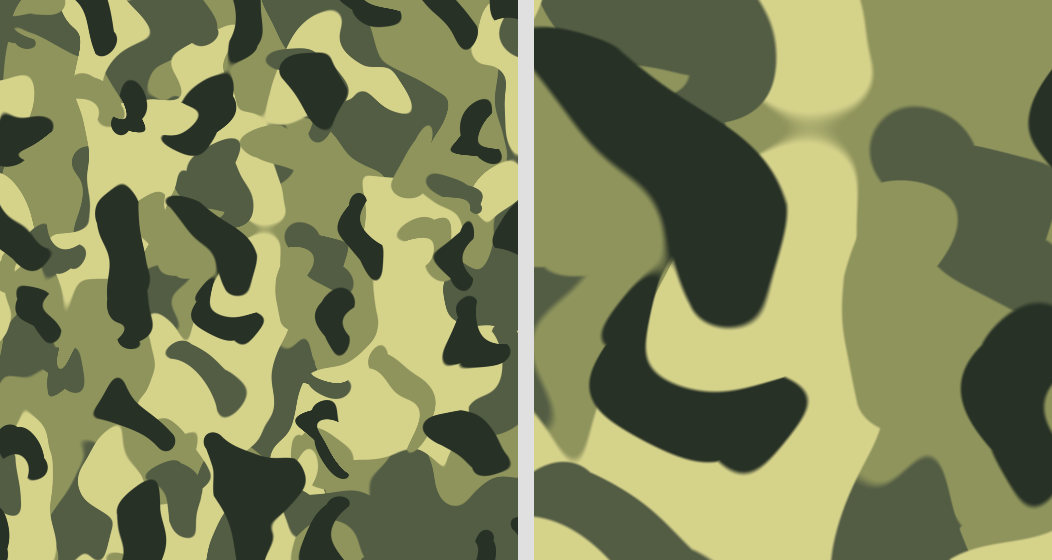
Left, the full canvas; right, a detail of the centre.
A WebGL 1 fragment shader for this pattern:

```glsl
precision highp float;

uniform vec2 u_resolution;

#define EDGE 0.0016          // half width of the smoothed edges
#define WARP_AMOUNT 0.065    // how far outlines are bent
#define WARP_SCALE 7.5
#define SAND_SCALE 5.0
#define SAND_LEVEL 0.0       // higher gives less sand
#define OLIVE_SCALE 4.5
#define OLIVE_LEVEL -0.06    // higher gives less olive
#define PATCH_CELL 0.27      // spacing of the small patches
#define PATCH_SIZE 0.7
#define DARK_CELL 0.2        // spacing of the dark blobs
#define DARK_SIZE 1.0
#define LEAN 0.35            // mean tilt of the blobs, in radians

const vec3 SAND = vec3(0.835, 0.822, 0.543);
const vec3 OLIVE = vec3(0.560, 0.580, 0.360);
const vec3 MOSS = vec3(0.325, 0.363, 0.265);
const vec3 DARK = vec3(0.155, 0.193, 0.148);

vec3 hash3(vec2 p) {
  vec3 q = fract(p.xyx * vec3(0.1031, 0.1030, 0.0973));
  q += dot(q, q.yxz + 33.33);
  return fract((q.xxy + q.yzz) * q.zyx);
}

// Gradient noise with unit gradients
float cornerSlope(vec2 corner, vec2 offset) {
  float angle = 6.28318 * hash3(corner).x;
  return dot(vec2(cos(angle), sin(angle)), offset);
}

float gradientNoise(vec2 p) {
  vec2 i = floor(p);
  vec2 f = fract(p);
  vec2 u = f * f * f * (f * (f * 6.0 - 15.0) + 10.0);
  vec2 e = vec2(1.0, 0.0);
  float low = mix(cornerSlope(i, f), cornerSlope(i + e, f - e), u.x);
  float high = mix(cornerSlope(i + e.yx, f - e.yx), cornerSlope(i + 1.0, f - 1.0), u.x);
  return mix(low, high, u.y);
}

vec2 warp(vec2 p, float seed) {
  vec2 q = p * WARP_SCALE + seed;
  return p + WARP_AMOUNT * vec2(gradientNoise(q), gradientNoise(q + 41.7));
}

// Large flowing regions, slightly taller than wide
float region(vec2 p, float scale, float level, float seed) {
  vec2 q = warp(p, seed) * scale * vec2(1.15, 0.87) + seed;
  float field = gradientNoise(q) + 0.3 * gradientNoise(q * 2.0 + 17.3);
  float soft = EDGE * scale;
  return smoothstep(-soft, soft, field - level);
}

float smoothMin(float a, float b, float k) {
  float h = max(k - abs(a - b), 0.0) / k;
  return min(a, b) - 0.25 * h * h * k;
}

// Bent, tapered capsule around the origin, drawn along y
float bean(vec2 p, vec3 rnd) {
  float halfLength = 0.22 * mix(0.4, 1.6, rnd.x);
  float radius = 0.15 * mix(0.75, 1.25, rnd.y);
  float along = clamp(p.y / halfLength, -1.0, 1.0);
  p.x += 0.22 * (rnd.z - 0.5) * (2.0 * along * along - 1.0);
  float taper = 1.0 + 0.5 * (fract(rnd.z * 7.0) - 0.5) * along;
  return length(vec2(p.x, max(abs(p.y) - halfLength, 0.0))) - radius * taper;
}

// One bean per jittered cell, softly joined where they meet
float blobs(vec2 p, float cell, float size, float seed) {
  vec2 q = warp(p, seed) / cell + seed;
  vec2 home = floor(q);
  float d = 1.0;
  for (int y = -1; y <= 1; y++) {
    for (int x = -1; x <= 1; x++) {
      vec2 id = home + vec2(float(x), float(y));
      vec3 place = hash3(id + 5.3);
      vec2 local = q - id - 0.5 - 0.55 * (place.xy - 0.5);
      float tilt = LEAN + 1.7 * (place.z - 0.5);
      float c = cos(tilt);
      float s = sin(tilt);
      local = vec2(c * local.x + s * local.y, c * local.y - s * local.x);
      vec3 shape = hash3(id + 71.9);
      float grow = size * mix(0.7, 1.3, fract(shape.x * 13.0));
      d = smoothMin(d, bean(local / grow, shape) * grow, 0.1);
    }
  }
  return 1.0 - smoothstep(-EDGE, EDGE, d * cell);
}

void main() {
  vec2 p = gl_FragCoord.xy / u_resolution.y;

  // Flowing ground
  vec3 color = mix(MOSS, OLIVE, region(p, OLIVE_SCALE, OLIVE_LEVEL, 12.4));
  color = mix(color, SAND, region(p, SAND_SCALE, SAND_LEVEL, 63.1));

  // Small patches, then the dark blobs on top
  color = mix(color, OLIVE, blobs(p, PATCH_CELL, PATCH_SIZE, 27.6));
  color = mix(color, MOSS, blobs(p, PATCH_CELL, PATCH_SIZE, 88.2));
  color = mix(color, DARK, blobs(p, DARK_CELL, DARK_SIZE, 109.5));

  gl_FragColor = vec4(color, 1.0);
}
```
